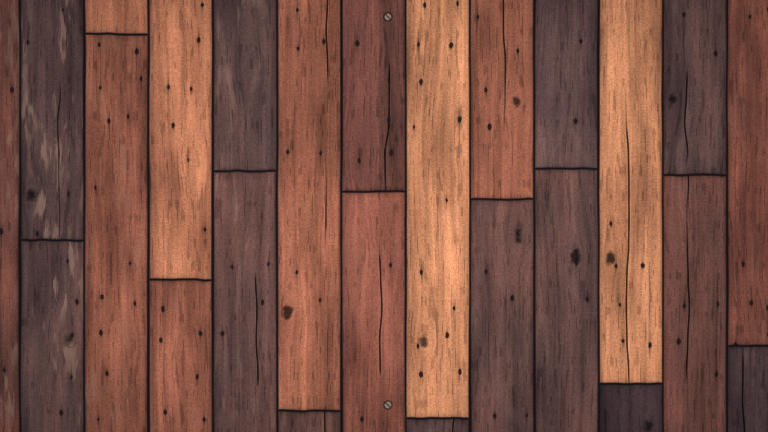
Give the GLSL for this texture, as a Shadertoy shader.

```glsl
// Weathered vertical floor planks in mixed brown tones with grain, nail holes, cracks and two screws.

float hash(vec2 p) {
    vec3 q = fract(p.xyx * vec3(.1031, .1030, .0973));
    q += dot(q, q.yzx + 33.33);
    return fract((q.x + q.y) * q.z);
}

float noise(vec2 p) {
    vec2 i = floor(p), f = fract(p);
    f = f * f * (3. - 2. * f);
    return mix(mix(hash(i), hash(i + vec2(1, 0)), f.x),
               mix(hash(i + vec2(0, 1)), hash(i + vec2(1, 1)), f.x), f.y);
}

float fbm(vec2 p) {
    float sum = 0., amp = .53;
    for (int i = 0; i < 4; i++) {
        sum += amp * noise(p);
        p = p * 2.03 + 17.;
        amp *= .5;
    }
    return sum;
}

// Stain ramp: 0 charcoal, 1 grey brown, 2 red brown, 3 orange brown, 4 tan
vec3 stain(float t) {
    vec3 c = mix(vec3(.22, .17, .19), vec3(.36, .27, .26), clamp(t, 0., 1.));
    c = mix(c, vec3(.47, .28, .24), clamp(t - 1., 0., 1.));
    c = mix(c, vec3(.63, .39, .30), clamp(t - 2., 0., 1.));
    return mix(c, vec3(.76, .51, .37), clamp(t - 3., 0., 1.));
}

// Per column: height of the butt joint, stain above it, stain below it
const vec3 planks[13] = vec3[13](
    vec3(-1., 1.7, 1.7), vec3(.444, .9, 1.), vec3(.921, 3.1, 2.5),
    vec3(.352, 3.3, 2.5), vec3(.604, 1., 1.2), vec3(.049, 2.8, 1.4),
    vec3(.556, 1.8, 2.1), vec3(.032, 4., .9), vec3(.539, 2.7, 1.25),
    vec3(.609, .8, 1.15), vec3(.111, 4., .2), vec3(.595, 1., 1.6),
    vec3(.199, 2.2, .5));

void mainImage(out vec4 fragColor, in vec2 fragCoord) {
    vec2 p = fragCoord / iResolution.y;
    float px = 1. / iResolution.y;

    // Plank layout, with slightly uneven edges
    float edgeWobble = (noise(vec2(p.x * 3., p.y * 9.)) - .5) * .002;
    float x = (p.x + edgeWobble - .0463) / .1488 + 1.;
    float column = clamp(floor(x), 0., 12.);
    float across = (x - column - .5) * .1488;
    vec3 plank = planks[int(column)];
    float joint = p.y - plank.x + (noise(vec2(p.x * 40., column)) - .5) * .003;
    float upper = step(0., joint);
    float tone = mix(plank.z, plank.y, upper);
    vec2 id = vec2(column + 3., upper * 7. + 5.);
    float seed = hash(id);

    // Knot that bends the grain around it
    vec2 knot = vec2((hash(id + 11.) - .5) * .11,
                     plank.x + (upper - .5) * mix(.15, .6, hash(id + 23.)));
    vec2 toKnot = vec2(across, p.y) - knot;
    float bend = exp(-dot(toKnot * vec2(1., .5), toKnot * vec2(1., .5)) * 900.);
    vec2 g = vec2(across - toKnot.x * .7 * bend, p.y) + seed * 31.;
    g.x += (noise(g * vec2(9., 3.)) - .5) * .02;

    // Blotches, figure, fibres and pores
    float blotch = fbm(g * vec2(14., 5.)) - .5;
    float figure = fbm(g * vec2(65., 4.)) - .5;
    float fibre = noise(g * vec2(210., 9.)) - .5;
    float pore = smoothstep(.68, .9, noise(g * vec2(240., 34.)));
    vec3 color = stain(tone + blotch * .7);
    color *= 1. + .42 * blotch + .38 * figure + .16 * fibre - .17 * pore;
    color *= 1. + .12 * (hash(floor(p * 288.)) - .5);

    // Scuffed pale finish, heaviest on the left and on dark boards
    float worn = mix(.25, 1., smoothstep(.8, .1, p.x)) * smoothstep(3.6, 1., tone);
    float scuff = smoothstep(.5, .72, fbm(g * vec2(85., 16.)))
                * smoothstep(.4, .65, fbm(g * vec2(22., 6.) + 8.));
    color = mix(color, vec3(.60, .48, .42), .65 * worn * scuff);

    // Knot heart with ragged rim
    float heart = length(toKnot * vec2(1., .6)) + (fbm(p * 60.) - .5) * .02;
    color *= 1. - .6 * step(.62, seed) * smoothstep(.014, .003, heart);

    // Long drying crack on some boards
    float crackX = across - (hash(id + 5.) - .5) * .08 - (noise(vec2(p.y * 14., seed * 50.)) - .5) * .012;
    float crackRun = smoothstep(.5, .62, noise(vec2(p.y * 4., seed * 90.))) * step(.4, hash(id + 41.));
    color *= 1. - .65 * crackRun * smoothstep(.0008 + px, .0004, abs(crackX));

    // Nail holes with rust streaks, jittered inside cells
    vec2 cellSize = vec2(.0744, .085);
    vec2 cell = floor(vec2(across, p.y) / cellSize);
    vec2 key = cell + id * 13.;
    vec2 jitter = (vec2(hash(key + 2.), hash(key + 9.)) - .5) * vec2(.55, .4);
    vec2 toNail = vec2(across, p.y) - (cell + .5 + jitter) * cellSize;
    float hasNail = step(hash(key), mix(.22, .5, smoothstep(1., 3.5, tone)));
    float nailSize = mix(.0025, .0055, hash(key + 4.));
    float streak = exp(-abs(toNail.x) * 480. - abs(toNail.y) * 75.);
    float hole = smoothstep(nailSize + px, nailSize - px,
        length(toNail * vec2(1.15, .75)) + (noise(p * 250.) - .5) * .002);
    color *= 1. - .55 * hasNail * streak;
    color = mix(color, vec3(.12, .09, .10), .88 * hasNail * hole);

    // Two screw heads on the sixth full column
    for (int i = 0; i < 2; i++) {
        vec2 s = p - vec2(.898, i == 0 ? .961 : .0625);
        float r = length(s);
        color *= 1. - .6 * smoothstep(.013, .008, r);
        float slot = smoothstep(.001, .001 + px, abs(s.x + s.y));
        color = mix(color, vec3(.56, .49, .45) * mix(.5, 1., slot), smoothstep(.008 + px, .008 - px, r));
    }

    // Dark gaps and softly rounded board edges
    float side = .0744 - abs(across);
    float gap = .0011 + .0022 * noise(vec2(floor(x + .5) * 7.3, p.y * 2.5));
    float seam = min(side - gap, abs(joint) - .0021);
    color *= 1. - .3 * exp(-max(seam, 0.) * 230.);
    color = mix(vec3(.09, .075, .095), color, smoothstep(-px, px, seam));

    // Lens falloff toward the corners
    vec2 v = fragCoord / iResolution.xy - .5;
    color *= 1.09 - .55 * dot(v, v);
    fragColor = vec4(clamp(color, 0., 1.), 1.);
}
```
